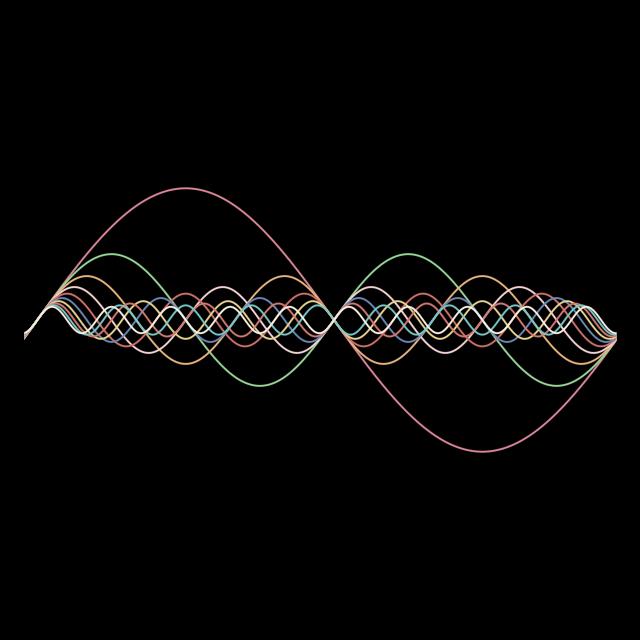
Write a Shadertoy shader that draws this background.

```glsl
// Ten sine harmonics drawn as thin pastel strings on black.
// Harmonic n has n times the base frequency and 1/n of its amplitude, so all
// share the same slope at the nodes; each is stroked by its distance to the pixel.

const float TAU = 6.2831853;
const int HARMONICS = 10;

const float AXIS_Y = 0.5;
const float NODE_X = 0.0583;      // where every harmonic starts its cycle
const float PERIOD = 0.9272;      // length of the fundamental
const float AMPLITUDE = 0.2058;   // height of the fundamental
const vec2 SPAN = vec2(0.0379, 0.9635);
const float HALF_WIDTH = 0.0015;

const vec3 PALETTE[HARMONICS] = vec3[HARMONICS](
    vec3(0.86, 0.53, 0.60),   // rose
    vec3(0.60, 0.84, 0.60),   // green
    vec3(0.91, 0.71, 0.50),   // orange
    vec3(0.96, 0.83, 0.83),   // blush
    vec3(0.81, 0.44, 0.41),   // red
    vec3(0.42, 0.53, 0.71),   // blue
    vec3(0.91, 0.83, 0.57),   // yellow
    vec3(0.83, 0.47, 0.44),   // coral
    vec3(0.47, 0.78, 0.78),   // teal
    vec3(0.98, 0.94, 0.89)    // cream
);

// Approximate distance to one harmonic: vertical gap corrected by the slope
float harmonicDistance(vec2 p, float n) {
    float phase = TAU * n * (p.x - NODE_X) / PERIOD;
    float height = AXIS_Y + AMPLITUDE * sin(phase) / n;
    float slope = AMPLITUDE * TAU / PERIOD * cos(phase);
    return abs(p.y - height) / sqrt(1.0 + slope * slope);
}

// Soft coverage of a stroke
float stroke(float dist, float halfWidth, float blur) {
    return 1.0 - smoothstep(halfWidth - blur, halfWidth + blur, dist);
}

// Soft horizontal window that trims the strings at both ends
float spanMask(float x, vec2 span, float blur) {
    return smoothstep(span.x - blur, span.x + blur, x)
         * (1.0 - smoothstep(span.y - blur, span.y + blur, x));
}

void mainImage(out vec4 fragColor, in vec2 fragCoord) {
    // Centred square canvas with coordinates from 0 to 1
    float side = min(iResolution.x, iResolution.y);
    vec2 p = (fragCoord - 0.5 * iResolution.xy) / side + 0.5;
    float blur = 0.75 / side;

    // Higher harmonics lie over lower ones
    vec3 color = vec3(0.0);
    float window = spanMask(p.x, SPAN, blur);
    for (int i = 0; i < HARMONICS; i++) {
        float dist = harmonicDistance(p, float(i + 1));
        color = mix(color, PALETTE[i], window * stroke(dist, HALF_WIDTH, blur));
    }

    fragColor = vec4(color, 1.0);
}
```
